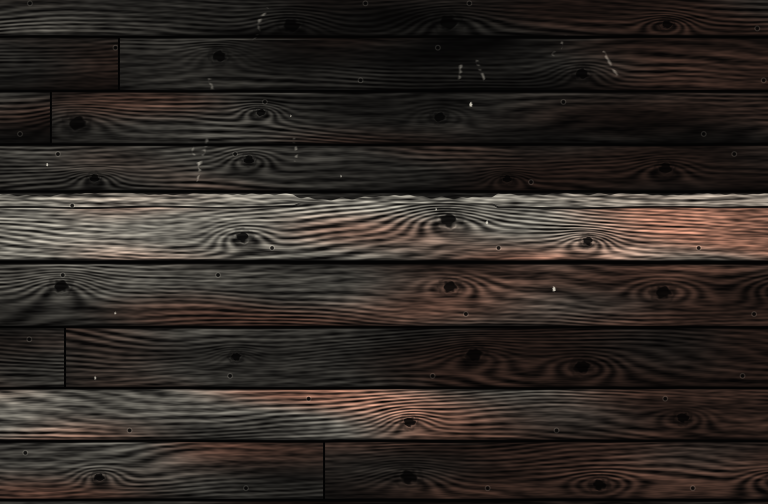
Write a WebGL 2 fragment shader that draws this texture.

```glsl
#version 300 es
precision highp float;
// Dark weathered horizontal boards with one pale, splintered board in the middle.
// Each board has a seeded grain field; knots bend that field into closed rings.
// Stains, rust, seams, nails, scratches and chips of paint are layered on top.

#define BOARDS 10
#define GRAIN_LINES 88.0
#define GRAIN_CONTRAST 0.62
#define FIBRE_CONTRAST 0.85
#define STAIN_DEPTH 0.9
#define KNOT_SPACING 0.36
#define KNOT_CHANCE 0.6
#define NAIL_SPACING 0.39
#define SEAM_WIDTH 0.0022
#define EXPOSURE 1.16
#define PALE_BOARD 4

uniform vec2 u_resolution;
out vec4 outColor;

// Board edges from the top down, butt joints along x, and brightness at both ends
const float EDGE[11] = float[11](-0.01, 0.073, 0.181, 0.287, 0.380, 0.520, 0.649, 0.770, 0.875, 0.992, 1.1);
const float JOINT[10] = float[10](-1.0, 0.236, 0.101, -1.0, -1.0, -1.0, 0.129, -1.0, 0.643, -1.0);
const float TONE_LEFT[10] = float[10](0.09, 0.075, 0.09, 0.12, 0.33, 0.16, 0.14, 0.20, 0.13, 0.10);
const float TONE_RIGHT[10] = float[10](0.075, 0.085, 0.075, 0.085, 0.33, 0.14, 0.05, 0.12, 0.09, 0.07);
const vec3 GREY = vec3(1.02, 0.99, 0.91);
const vec3 RUST = vec3(1.25, 0.88, 0.72);
const vec3 CHIP = vec3(0.80, 0.78, 0.72);

vec2 hash2(vec2 p) {
  vec3 q = fract(p.xyx * vec3(0.1031, 0.1030, 0.0973));
  q += dot(q, q.yzx + 33.33);
  return fract((q.xx + q.yz) * q.zy);
}

float noise(vec2 p) {
  vec2 i = floor(p), f = p - i, u = f * f * f * (f * (f * 6.0 - 15.0) + 10.0);
  vec4 n;
  for (int k = 0; k < 4; k++) {
    vec2 o = vec2(k & 1, k >> 1);
    float a = 6.2832 * hash2(i + o).x;
    n[k] = dot(vec2(cos(a), sin(a)), f - o);
  }
  return 1.4 * mix(mix(n.x, n.y, u.x), mix(n.z, n.w, u.x), u.y);
}

float segmentDistance(vec2 p, vec2 a, vec2 d) {
  return length(p - a - d * clamp(dot(p - a, d) / dot(d, d), 0.0, 1.0));
}

void main() {
  float px = 1.0 / u_resolution.y;
  vec2 p = gl_FragCoord.xy * px;
  p.y = 1.0 - p.y;

  // Find the board and the distances to its edges
  float y = p.y + 0.0012 * noise(p * vec2(5.0, 3.0));
  int id = 0;
  for (int i = 1; i < BOARDS; i++) if (y > EDGE[i]) id = i;
  float top = y - EDGE[id], bottom = EDGE[id + 1] - y;
  float seed = float(id) * 7.0 + 3.0 * step(JOINT[id], p.x);
  vec2 g = p + seed * vec2(3.7, 1.9);
  bool pale = id == PALE_BOARD;

  // Grain field, with knots as bumps
  float field = y * GRAIN_LINES + 5.0 * noise(g * vec2(1.3, 8.0)) + 0.7 * noise(g * vec2(5.0, 22.0));
  float core = 0.0, halo = 0.0;
  for (int i = -1; i <= 1; i++) {
    vec2 cell = vec2(floor(p.x / KNOT_SPACING) + float(i) + 20.0, float(id) * 5.0 + 2.0);
    vec2 r = hash2(cell), s = hash2(cell + 41.0);
    if (s.x > KNOT_CHANCE) continue;
    vec2 c = vec2((cell.x - 19.8 + 0.6 * r.x) * KNOT_SPACING, mix(EDGE[id], EDGE[id + 1], 0.25 + 0.5 * r.y));
    vec2 q = (p - c) / mix(0.007, 0.015, s.y) * vec2(0.82, 1.0);
    float l = length(q) + 0.3 * noise(q * 1.5 + seed);
    field += 3.4 * exp(-dot(q * vec2(0.22, 0.42), q * vec2(0.22, 0.42)));
    core = max(core, 1.0 - smoothstep(0.7, 1.15, l));
    halo = max(halo, exp(-pow((l - 1.5) / 0.35, 2.0)));
  }
  float ring = sin(6.2832 * field) * (1.0 - smoothstep(0.35, 0.75, fwidth(field)));
  ring *= 0.65 + 0.7 * noise(g * vec2(2.5, 14.0));
  float fibre = 0.6 * noise(g * vec2(8.0, 130.0)) + 0.5 * noise(g * vec2(34.0, 250.0));
  float stain = noise(g * vec2(1.7, 6.0)) + 0.5 * noise(g * vec2(4.0, 19.0));

  // Wood shade and tint
  float tone = mix(TONE_LEFT[id], TONE_RIGHT[id], smoothstep(0.1, 1.4, p.x));
  float light = 1.0 + GRAIN_CONTRAST * ring + FIBRE_CONTRAST * fibre;
  light *= max(0.2, 1.0 + (pale ? 0.4 : STAIN_DEPTH) * stain);
  float rust = smoothstep(-0.2, 0.7, noise(g * vec2(2.2, 9.0) + 8.0) + 0.45 * p.x + 0.3 * p.y - 0.35);
  vec3 color = tone * max(light, 0.12) * mix(GREY, RUST, rust);
  color *= (1.0 - 0.3 * halo) * mix(1.0, 0.16, core);

  // Torn upper edge and long split of the pale board
  if (pale) {
    float middle = smoothstep(0.58, 0.60, p.x) * (1.0 - smoothstep(0.975, 0.99, p.x));
    float split = 0.031 - 0.006 * middle + 0.007 * noise(vec2(p.x * 4.0, 2.0));
    float torn = 0.005 + 0.007 * middle + 0.007 * noise(vec2(p.x * 7.0, 5.0)) + 0.004 * noise(vec2(p.x * 45.0, 9.0));
    float strip = 1.0 - smoothstep(-0.002, 0.002, top - split);
    color = mix(color, 0.41 * GREY * (0.95 + 1.1 * fibre + 0.2 * ring), strip * 0.85);
    float crack = 1.0 - smoothstep(0.0008, 0.003, abs(top - split));
    color *= 1.0 - crack * mix(0.85, 0.3, middle);
    color *= mix(0.22, 1.0, smoothstep(-0.0015, 0.0015, top - torn));
  }

  // Nail heads with a worn rim
  vec2 nailCell = vec2(floor(p.x / NAIL_SPACING), float(id) + 60.0);
  vec2 nr = hash2(nailCell);
  vec2 nail = vec2((nailCell.x + 0.1 + 0.8 * nr.x) * NAIL_SPACING, mix(EDGE[id], EDGE[id + 1], nr.y < 0.5 ? 0.2 : 0.8));
  float nd = length(p - nail);
  color += 0.10 * GREY * (1.0 - smoothstep(0.0, 0.0015 + px, abs(nd - 0.0038)));
  color *= 0.2 + 0.8 * smoothstep(0.0022, 0.0022 + 1.5 * px, nd);

  // Pale scuffs on the upper boards and a few chips of paint
  for (int i = 0; i < 9; i++) {
    vec2 a = hash2(vec2(i, 91)), b = hash2(vec2(i, 137));
    vec2 dir = vec2(0.05 * (b.x - 0.5), 0.025 + 0.06 * b.y);
    float d = segmentDistance(p + 0.004 * noise(p * 40.0), vec2(0.12 + 1.1 * a.x, 0.31 * a.y), dir);
    float wear = smoothstep(-0.15, 0.5, noise(p * vec2(60.0, 110.0)));
    color += 0.24 * GREY * wear * (1.0 - smoothstep(0.0, 0.0035 + px, d));
    vec2 chip = vec2(1.5, 0.8) * hash2(vec2(i, 211));
    float size = 0.0012 + 0.0026 * b.x * b.x;
    float cd = length((p - chip) * vec2(1.2, 0.8)) + 0.001 * noise(p * 300.0);
    color = mix(color, CHIP, 0.8 * (1.0 - smoothstep(size - px, size + px, cd)));
  }

  // Seams, butt joints, shadow and lit board edges
  float lit = exp(-pow((top - 0.0055) / 0.0016, 2.0)) * smoothstep(0.0, 0.5, noise(vec2(p.x * 3.0, seed)));
  color += 0.13 * GREY * lit;
  color *= mix(0.45, 1.0, smoothstep(0.0, 0.011, min(bottom, top * 1.6)));
  float heavy = (pale && bottom < top) || (id == PALE_BOARD + 1 && top < bottom) ? 1.7 : 1.0;
  float gap = min(min(top, bottom) / heavy, abs(p.x - JOINT[id]) * 1.3);
  color *= smoothstep(SEAM_WIDTH * 0.4, SEAM_WIDTH + px, gap);

  outColor = vec4(clamp(color * EXPOSURE + vec3(0.012, 0.010, 0.010), 0.0, 1.0), 1.0);
}
```
